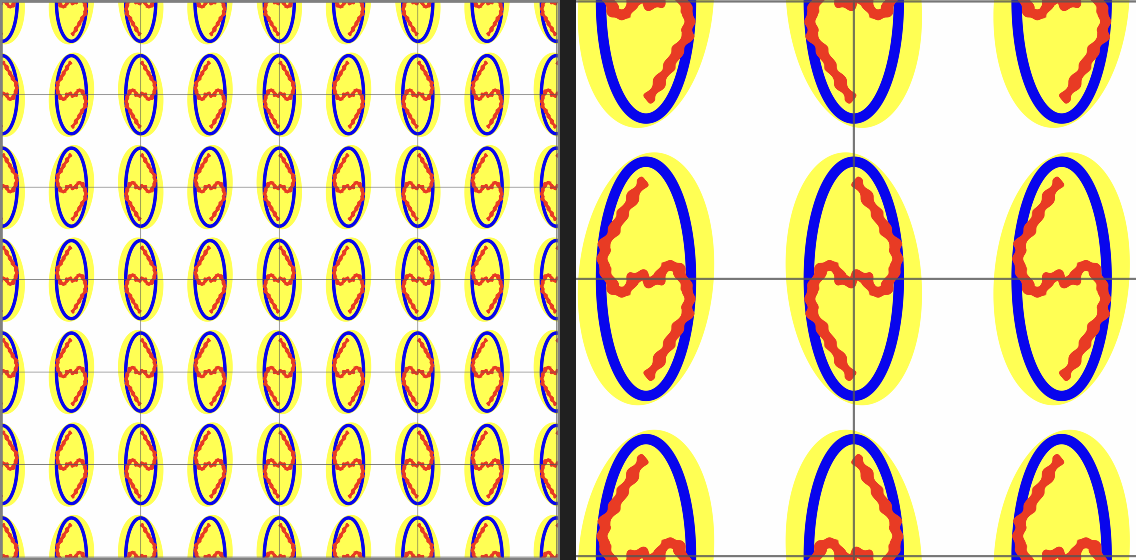
Left: the whole. Right: its middle third, enlarged.
This pattern is drawn by a three.js fragment shader. Its source:

```glsl
varying vec2 vUv;

// Lengths are in hundredths of the canvas.
float ellipseDistance(vec2 p, vec2 radii) {
  float k = length(p / radii);
  float slope = max(length(p / (radii * radii)), 1e-4);
  return k * (k - 1.0) / slope;
}

float segmentDistance(vec2 p, vec2 a, vec2 b) {
  vec2 ab = b - a;
  return length(p - a - ab * clamp(dot(p - a, ab) / dot(ab, ab), 0.0, 1.0));
}

// Half of the S-shaped thread, from its upper tip to the middle
float threadDistance(vec2 p) {
  vec2 shoulder = vec2(-2.5, 1.95);
  vec2 side = vec2(-2.55, 0.7);
  vec2 dip = vec2(-1.85, -0.7);
  vec2 rise = vec2(-1.15, -0.75);
  vec2 knot = vec2(-0.75, 0.05);
  float d = segmentDistance(p, vec2(-0.26, 5.7), shoulder);
  d = min(d, segmentDistance(p, shoulder, side));
  d = min(d, segmentDistance(p, side, dip));
  d = min(d, segmentDistance(p, dip, rise));
  d = min(d, segmentDistance(p, rise, knot));
  return min(d, segmentDistance(p, knot, vec2(-0.05, 0.2)));
}

float coverage(float d, float pixel) {
  return 1.0 - smoothstep(-0.5 * pixel, 0.5 * pixel, d);
}

void main() {
  float pixel = 100.0 * fwidth(vUv.y);

  // Eight columns by six rows, centred on the grid crossings
  vec2 cell = vec2(12.37, 16.51);
  vec2 grid = (vUv * 100.0 - vec2(0.39, 0.54)) / cell;
  vec2 id = floor(grid + 0.5);
  vec2 p = (grid - id) * cell;

  // Even columns are mirrored
  if (mod(id.x, 2.0) < 0.5) p.x = -p.x;

  // Tilted yellow oval
  vec2 tilted = mat2(cos(0.09), sin(0.09), -sin(0.09), cos(0.09)) * p;
  float oval = ellipseDistance(tilted, vec2(4.02, 7.55));
  vec3 color = mix(vec3(0.995), vec3(1.0, 1.0, 0.33), coverage(oval, pixel));

  // Upright blue ring
  float ring = abs(ellipseDistance(p, vec2(2.68, 6.97))) - 0.31;
  color = mix(color, vec3(0.03, 0.02, 0.93), coverage(ring, pixel));

  // Wavy red thread with half-turn symmetry
  vec2 wavy = p + vec2(0.09, 0.07) * sin(p.yx * vec2(6.5, 7.5));
  float thread = min(threadDistance(wavy), threadDistance(-wavy)) - 0.33;
  color = mix(color, vec3(0.91, 0.23, 0.14), coverage(thread, pixel));

  // Thin rules on every row and every second column
  float column = abs(mod(grid.x + 1.0, 2.0) - 1.0) * cell.x;
  float rule = min(column, abs(p.y)) - 0.065;
  color = mix(color, vec3(0.33), 0.8 * coverage(rule, pixel));

  // Grey frame
  vec2 edge = 100.0 * min(vUv, 1.0 - vUv);
  color = mix(color, vec3(0.5), coverage(min(edge.x, edge.y) - 0.45, pixel));

  gl_FragColor = vec4(color, 1.0);
}
```
